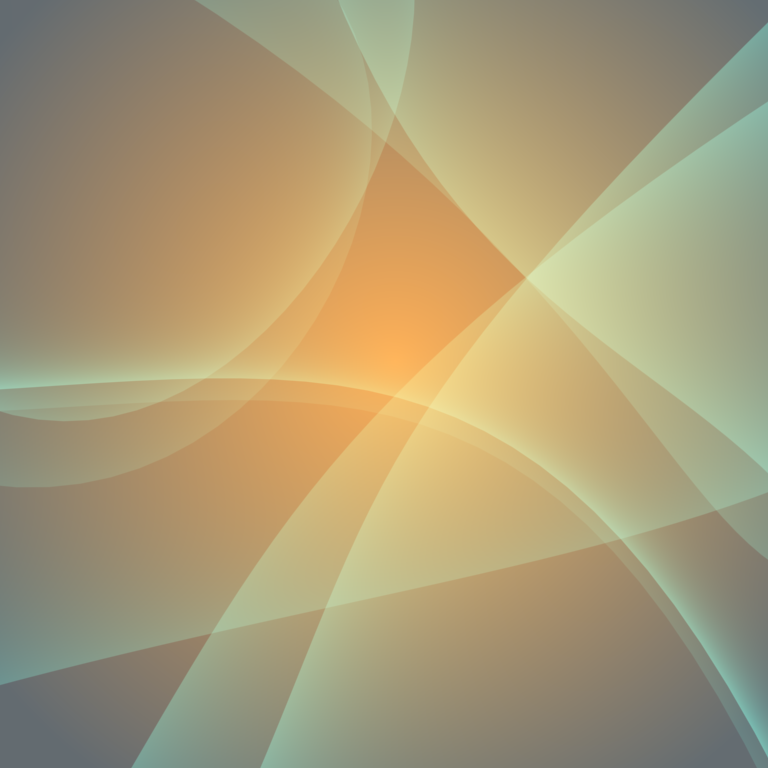
Write a three.js fragment shader that draws this background.

```glsl
// Translucent veils of light over a warm radial gradient.
// Each veil is bounded by a cubic curve: crisp at the curve, it fades
// exponentially on the left of the curve's heading and is screened on.

varying vec2 vUv;

const vec2 WARM_CENTER = vec2(0.515, 0.53);
const float WARM_RADIUS = 0.66;
const vec3 WARM_ORANGE = vec3(1.0, 0.68, 0.33);
const vec3 COOL_GREY = vec3(0.39, 0.42, 0.44);
const vec3 GLOW_INNER = vec3(0.11, 0.46, 0.20);
const vec3 GLOW_OUTER = vec3(0.15, 0.62, 0.51);
const float EDGE_SOFTNESS = 0.0012;
const float CURVE_OVERRUN = 0.06; // extends the curves beyond the canvas
const int CURVE_STEPS = 28;

vec2 cubicPoint(vec2 a, vec2 b, vec2 c, vec2 d, float t) {
  float s = 1.0 - t;
  return s * s * s * a + 3.0 * s * s * t * b + 3.0 * s * t * t * c + t * t * t * d;
}

// Signed distance to a cubic curve, positive on the left of its heading.
float curveDistance(vec2 p, vec2 a, vec2 b, vec2 c, vec2 d) {
  float nearest = 100.0;
  float side = 1.0;
  vec2 start = cubicPoint(a, b, c, d, -CURVE_OVERRUN);
  for (int i = 1; i <= CURVE_STEPS; i++) {
    float t = mix(-CURVE_OVERRUN, 1.0 + CURVE_OVERRUN, float(i) / float(CURVE_STEPS));
    vec2 end = cubicPoint(a, b, c, d, t);
    vec2 along = end - start;
    vec2 toPoint = p - start;
    vec2 gap = toPoint - along * clamp(dot(toPoint, along) / dot(along, along), 0.0, 1.0);
    float gapSquared = dot(gap, gap);
    if (gapSquared < nearest) {
      nearest = gapSquared;
      side = along.x * toPoint.y - along.y * toPoint.x < 0.0 ? -1.0 : 1.0;
    }
    start = end;
  }
  return side * sqrt(nearest);
}

// Light of one veil: full at its edge, fading over the given reach.
float veil(float dist, float strength, float reach) {
  float edge = smoothstep(-EDGE_SOFTNESS, EDGE_SOFTNESS, dist);
  return strength * edge * exp(-max(dist, 0.0) / reach);
}

vec3 screenLight(vec3 base, vec3 light) {
  return 1.0 - (1.0 - base) * (1.0 - clamp(light, 0.0, 1.0));
}

void main() {
  vec2 p = vUv;

  // Warm background and the matching veil tint
  float warmth = clamp(length(p - WARM_CENTER) / WARM_RADIUS, 0.0, 1.0);
  vec3 color = mix(WARM_ORANGE, COOL_GREY, warmth);
  vec3 glow = mix(GLOW_INNER, GLOW_OUTER, warmth);

  // Two crossing bowls at the upper left
  float bowlUpper = curveDistance(p, vec2(0.0, 0.464), vec2(0.28, 0.382), vec2(0.531, 0.72), vec2(0.54, 1.0));
  float bowlLower = curveDistance(p, vec2(0.0, 0.367), vec2(0.365, 0.333), vec2(0.583, 0.766), vec2(0.44, 1.0));
  color = screenLight(color, glow * veil(bowlUpper, 0.45, 0.05));
  color = screenLight(color, glow * veil(bowlLower, 0.28, 0.08));

  // Two falling sheets through the pinch point
  float fallOuter = curveDistance(p, vec2(0.254, 1.0), vec2(0.734, 0.69), vec2(0.859, 0.375), vec2(1.0, 0.271));
  float fallInner = curveDistance(p, vec2(0.44, 1.0), vec2(0.595, 0.624), vec2(0.829, 0.548), vec2(1.0, 0.384));
  color = screenLight(color, glow * veil(fallOuter, 0.38, 0.15));
  color = screenLight(color, glow * veil(fallInner, 0.6, 0.1));

  // Two sheets sweeping from the upper right to the bottom
  float sweepInner = curveDistance(p, vec2(1.0, 0.971), vec2(0.486, 0.462), vec2(0.492, 0.365), vec2(0.339, 0.0));
  float sweepOuter = curveDistance(p, vec2(1.0, 0.868), vec2(0.466, 0.514), vec2(0.362, 0.326), vec2(0.171, 0.0));
  color = screenLight(color, glow * veil(sweepInner, 0.65, 0.11));
  color = screenLight(color, glow * veil(sweepOuter, 0.58, 0.14));

  // Arching ribbon with a narrow bright rim
  float archRim = curveDistance(p, vec2(0.0, 0.493), vec2(0.443, 0.521), vec2(0.707, 0.565), vec2(1.0, 0.014));
  float archBase = curveDistance(p, vec2(0.0, 0.465), vec2(0.43, 0.487), vec2(0.703, 0.551), vec2(0.986, 0.0));
  color = screenLight(color, glow * veil(archRim, 0.8, 0.026));
  color = screenLight(color, glow * veil(archBase, 0.25, 0.05));

  // Low sheet rising to the right
  float lowSheet = curveDistance(p, vec2(0.0, 0.108), vec2(0.391, 0.212), vec2(0.729, 0.258), vec2(1.0, 0.359));
  color = screenLight(color, glow * veil(lowSheet, 0.45, 0.11));

  gl_FragColor = vec4(color, 1.0);
}
```
